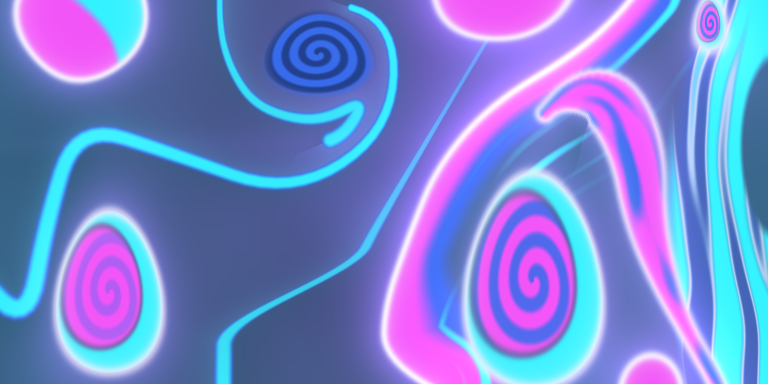
This background is drawn by a Shadertoy shader. Its source:

```glsl
// Glossy marbled fluid: neon eddies, thin streams and bright rimmed sheets on slate.
#define SLATE vec3(.27, .36, .54)
#define TEAL vec3(.22, .40, .54)
#define VIOLET vec3(.46, .39, .80)
#define CYAN vec3(.20, .95, 1.)
#define PINK vec3(.95, .33, .97)
#define BLUE vec3(.22, .42, .92)
#define WHITE vec3(.97, .94, 1.)
#define RIM .010
#define GLOW .055
#define WIND 21.
#define STEPS 8
#define KNOTS 9

float ramp(float a, float b, float x) {
  x = clamp((x - a) / (b - a), 0., 1.);
  return x * x * (3. - 2. * x);
}

vec2 slope(vec2 cell) {
  float h = 6.2832 * fract(sin(dot(cell, vec2(127.1, 311.7))) * 4375.85);
  return vec2(cos(h), sin(h));
}

// Gradient noise
float noise(vec2 p) {
  vec2 i = floor(p), f = p - i, w = f * f * f * (f * (f * 6. - 15.) + 10.), e = vec2(1, 0);
  float low = mix(dot(slope(i), f), dot(slope(i + e), f - e), w.x);
  float high = mix(dot(slope(i + e.yx), f - e.yx), dot(slope(i + 1.), f - 1.), w.x);
  return mix(low, high, w.y);
}

// Quadratic spline: signed distance (positive on the left) and position along it
vec2 spline(vec2 p, vec2 k[KNOTS]) {
  vec2 best = vec2(9, 0);
  for (int i = 1; i < KNOTS - 1; i++) {
    vec2 a = .5 * (k[i - 1] + k[i]), c = .5 * (k[i] + k[i + 1]), from = a;
    for (int j = 1; j <= STEPS; j++) {
      float t = float(j) / float(STEPS);
      vec2 to = mix(mix(a, k[i], t), mix(k[i], c, t), t), v = p - from, run = to - from;
      float h = clamp(dot(v, run) / dot(run, run), 0., 1.), d = length(v - run * h);
      if (d < abs(best.x)) {
        float side = run.x * v.y < run.y * v.x ? -1. : 1.;
        best = vec2(d * side, (float(i - 1) + t + (h - 1.) / float(STEPS)) / float(KNOTS - 2));
      }
      from = to;
    }
  }
  return best;
}

// Filled body with a hot rim and a violet halo
vec3 paintBody(vec3 col, vec3 ink, float d, float rim) {
  float edge = 1. / iResolution.y;
  col += rim * vec3(.30, .16, .42) * exp(-max(d, 0.) / GLOW);
  ink = mix(ink, WHITE, .45 * rim * exp(min(d, 0.) / .025));
  col = mix(col, ink, ramp(-edge, edge, -d));
  return mix(col, WHITE, rim * exp(-d * d / (RIM * RIM)));
}

// Slender cyan band with blue flanks and a shadow on one side
vec3 paintStream(vec3 col, float side, float width, float strength) {
  float d = abs(side), k = d / width;
  col *= 1. - .35 * strength * ramp(0., width, -side) * exp(-d / .045);
  col += .16 * strength * CYAN * exp(-d / .035);
  return mix(col, mix(CYAN, BLUE, ramp(.35, 1., k)), strength * (1. - ramp(.65, 1.15, k)));
}

// Wound disc inside a cyan shell; the calm kind is plain blue
vec3 paintEddy(vec3 col, vec2 p, vec4 eddy, bool calm) {
  vec2 n = (p - eddy.xy) / eddy.zw;
  n.x *= 1. + .22 * n.y;
  float r = length(n), wave = ramp(-.8, .6, cos(atan(n.y, n.x) + WIND * r));
  if (calm) return mix(col, BLUE * mix(.6, 1., wave), 1. - ramp(.8, 1.05, r));
  float shell = r - .74 + .2 * n.x - .08 * n.y;
  vec3 ink = mix(mix(PINK, BLUE, .35 + .6 * ramp(1., 1.5, eddy.x)), PINK, wave);
  ink = mix(ink, CYAN, ramp(-.03, .06, shell));
  ink = mix(ink, SLATE, .6 * exp(-shell * shell / .002));
  return paintBody(col, ink, (r - 1.) * min(eddy.z, eddy.w), .7);
}

void mainImage(out vec4 fragColor, in vec2 fragCoord) {
  vec2 p = fragCoord / iResolution.y, q = p - vec2(1.2, .72);
  float drift = noise(p * 3.);

  // Slate ground with teal and violet light
  vec3 col = mix(TEAL, SLATE, ramp(0., .6, p.x + .2 * drift));
  col = mix(col, VIOLET, .85 * exp(-3.5 * dot(q, q))) * (.95 + .15 * drift);

  // Winding streams
  float y = p.y - .3;
  float bend = .58 + .33 * ramp(.1, .36, p.y) + .3 * (y + sqrt(y * y + .004));
  col = paintStream(col, (bend - p.x) * .6, mix(.016, .005, ramp(0., .8, p.y)), .9 - .7 * p.y);
  vec2 s = spline(p, vec2[](vec2(.575, 1.1), vec2(.57, .93), vec2(.6, .82), vec2(.66, .73),
    vec2(.76, .69), vec2(.85, .69), vec2(.95, .74), vec2(.9, .65), vec2(.82, .62)));
  col = paintStream(col, s.x, .01 + .014 * s.y, .85);
  s = spline(p, vec2[](vec2(-.1, .33), vec2(.07, .14), vec2(.12, .42), vec2(.2, .68),
    vec2(.45, .6), vec2(.76, .49), vec2(1.02, .66), vec2(1.03, .95), vec2(.8, 1.01)));
  col = paintStream(col, s.x, mix(.034, .012, s.y), .95);

  // Great sheet, layered inward from its bright edge
  s = spline(p, vec2[](vec2(1.25, -.08), vec2(1, .06), vec2(1, .2), vec2(1.07, .4),
    vec2(1.14, .57), vec2(1.28, .73), vec2(1.5, .86), vec2(1.62, .97), vec2(1.7, 1.08)));
  float depth = max(-s.x, 0.) + .02 * drift;
  float layer = depth / mix(.15, .05, ramp(0., .35, p.y));
  vec3 ink = mix(PINK, BLUE, ramp(.7, 1.5, layer));
  ink = mix(ink, mix(TEAL, SLATE, .5 + drift), ramp(1.6, 2.6, layer));
  float streak = ramp(.05, .4, noise(vec2(depth * 24., p.y * 2.)));
  ink = mix(ink, CYAN, streak * ramp(.06, .1, depth) * (1. - ramp(.15, .36, depth)));
  col = paintBody(col, ink, s.x, 1.);

  // Hanging curtain of fine vertical streaks
  float u = p.x - 1.85 - .035 * sin(5. * p.y + 2.5);
  float fold = noise(vec2(u * 17. + drift, p.y * 1.4)) + 2.5 * u;
  ink = mix(mix(SLATE, BLUE, .4), CYAN, ramp(-.12, .18, fold));
  ink = mix(ink, WHITE, .6 * exp(-fold * fold / .003));
  ink = mix(TEAL, ink, ramp(.92, 1.08, length((p - vec2(2.03, .62)) / vec2(.1, .24))));
  col = mix(col, ink, ramp(-.1, -.04, u));

  // Tapering arm
  s = spline(p, vec2[](vec2(1.38, .66), vec2(1.46, .75), vec2(1.58, .76), vec2(1.66, .62),
    vec2(1.68, .42), vec2(1.74, .24), vec2(1.8, .12), vec2(1.87, 0), vec2(1.9, -.1)));
  float width = mix(.02, .075, ramp(0., .25, s.y) * (1. - ramp(.25, .8, s.y)));
  ink = mix(PINK, BLUE, ramp(-.1, .3, noise(s * vec2(22, 5))));
  col = paintBody(col, ink, abs(s.x) - width, .65);

  // Eddies: centre and radii
  vec4 eddies[] = vec4[](vec4(.83, .86, .145, .115), vec4(.285, .24, .135, .21),
    vec4(1.39, .27, .175, .28), vec4(1.85, .94, .04, .07));
  for (int i = 0; i < 4; i++) col = paintEddy(col, p, eddies[i], i == 0);

  // Drops at the borders
  vec4 drops[] = vec4[](vec4(.21, .98, .17, .17), vec4(1.32, 1.05, .18, .15), vec4(1.7, -.02, .08, .1));
  for (int i = 0; i < 3; i++) {
    vec2 n = (p - drops[i].xy) / drops[i].zw;
    float cool = ramp(-.1, .1, n.x + .4 * n.y + drift) * step(drops[i].x, 1.);
    float d = (length(n) - 1. + .3 * drift) * min(drops[i].z, drops[i].w);
    col = paintBody(col, mix(PINK, CYAN, cool), d, .9);
  }
  fragColor = vec4(clamp(col, 0., 1.), 1);
}
```
